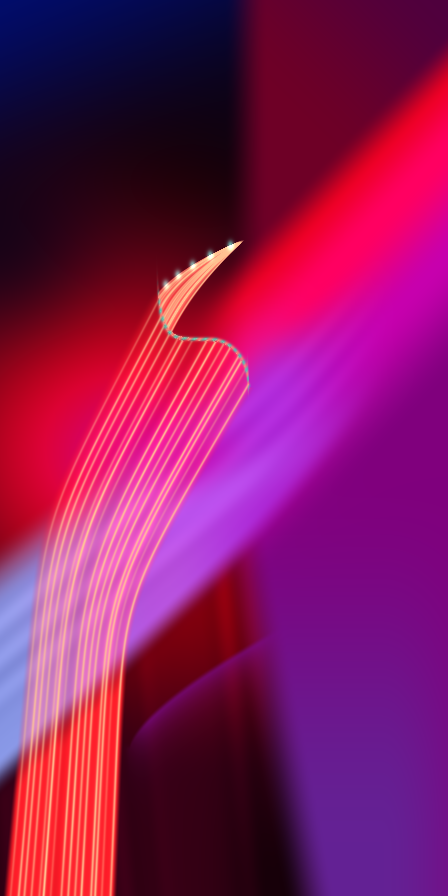
Reproduce this background procedurally as a Shadertoy shader.

```glsl
// Long-exposure light painting: a sheaf of glowing strands crosses a lavender
// ribbon over blurred navy, crimson, pink and violet. Fields are layered with
// soft masks; strands are spread between two curved edge functions.
#define STRANDS 15
#define STRAND_WIDTH 0.003
#define STRAND_GLOW 0.4
#define BEADS 13.0
#define TIPS 5
#define SILK 0.1

const vec3 NAVY = vec3(0.0, 0.05, 0.44);
const vec3 NIGHT = vec3(0.035, 0.01, 0.09);
const vec3 CRIMSON = vec3(0.43, 0.0, 0.15);
const vec3 RED = vec3(0.9, 0.01, 0.09);
const vec3 PINK = vec3(1.0, 0.0, 0.38);
const vec3 MAGENTA = vec3(0.78, 0.0, 0.68);
const vec3 PLUM = vec3(0.5, 0.0, 0.49);
const vec3 VIOLET = vec3(0.39, 0.13, 0.58);
const vec3 LAVENDER = vec3(0.74, 0.36, 0.97);
const vec3 ICE = vec3(0.58, 0.66, 1.0);
const vec3 CREAM = vec3(1.0, 0.78, 0.58);
const vec3 TEAL = vec3(0.25, 0.85, 0.75);

float hash(float n) {
    n = fract(n * 0.1031);
    n *= n + 33.33;
    return fract(n * (n + n));
}
float noise(float x) {
    float i = floor(x);
    return mix(hash(i), hash(i + 1.0), smoothstep(0.0, 1.0, x - i));
}
float bell(float x) { return exp(-x * x); }
float glow(vec2 p, vec2 centre, vec2 radius) { return bell(length((p - centre) / radius)); }

// Smooth bend from flat to unit slope
float bend(float x) { return 0.07 * log(1.0 + exp(x / 0.07)); }

// Edges of the sheaf, its tip, its curled rim, and the ribbon
float leftEdge(float y) {
    float hook = max(y - 1.32, 0.0);
    return 0.013 + 0.09 * y + 0.43 * bend(y - 0.85) + 6.3 * hook * hook;
}
float rightEdge(float y) { return 0.255 + 0.04 * y + 0.55 * bend(y - 0.66); }
float tipEdge(float y) {
    float t = max(y - 1.26, 0.0);
    return 0.385 + 0.5 * t + 1.4 * t * t;
}
float rim(float x) {
    float q = clamp((x - 0.47) / 0.085, 0.0, 1.0);
    return 1.14 + 0.103 * sqrt(1.0 - q * q) + 0.1 * exp(-max(x - 0.352, -0.03) / 0.014);
}
float aboveRibbon(vec2 p) { return p.y - 0.25 - 0.92 * p.x - 0.2 * pow(p.x, 4.0); }

vec3 backdrop(vec2 p) {
    // Night sky and red haze
    vec3 col = mix(NIGHT, NAVY, smoothstep(1.49, 2.09, p.y - 0.45 * p.x));
    col *= 1.0 - 0.7 * glow(p, vec2(0.42, 1.57), vec2(0.25, 0.16));
    col = mix(col, RED, min(1.15 * glow(p, vec2(0.25, 1.0), vec2(0.4, 0.42)), 1.0));
    col = mix(col, NIGHT, 0.7 * glow(p, vec2(0.0, 1.45), vec2(0.22, 0.2)));

    // Crimson curtain and diagonal band
    vec3 curtain = mix(CRIMSON, vec3(0.31, 0.0, 0.24), smoothstep(2.4, 3.0, p.x + p.y));
    col = mix(col, curtain, smoothstep(0.5, 0.6, p.x));
    float d = dot(p - vec2(0.54, 1.42), vec2(0.722, -0.692));
    vec3 band = mix(vec3(0.93, 0.0, 0.13), PINK, smoothstep(0.04, 0.16, d));
    band = mix(band, MAGENTA, smoothstep(0.16, 0.33, d));
    band = mix(band, PLUM, smoothstep(0.32, 0.52, d));
    band = mix(band, VIOLET, smoothstep(0.95, 0.1, p.y) * smoothstep(1.15, 0.85, p.x));
    col = mix(col, band, smoothstep(-0.02, 0.07, d) * smoothstep(0.36, 0.56, p.x));

    // Dark wedge with vertical folds
    vec3 wedge = mix(vec3(0.21, 0.0, 0.08), vec3(0.52, 0.0, 0.05), smoothstep(0.25, 0.68, p.y));
    wedge *= 1.0 - 0.6 * glow(p, vec2(0.64, 0.04), vec2(0.12, 0.28));
    wedge *= 0.85 + 0.3 * noise(p.x * 32.0 + p.y * 3.0);
    float under = smoothstep(0.08, -0.05, aboveRibbon(p));
    return mix(col, wedge, under * smoothstep(0.05, -0.07, p.x - 0.7 + 0.19 * p.y));
}

vec3 addRibbons(vec3 col, vec2 p) {
    // Broad silky ribbon
    float low = aboveRibbon(p);
    float body = smoothstep(-0.025, 0.06, low) * smoothstep(0.9, 0.55, p.x);
    body *= smoothstep(-0.06, 0.1, 0.74 + 0.78 * p.x - p.y);
    vec3 tint = mix(ICE, LAVENDER, smoothstep(0.02, 0.36, p.x));
    tint = mix(tint, vec3(0.66, 0.16, 0.86), smoothstep(0.36, 0.62, p.x));
    tint += SILK * (noise(low * 25.0 + p.x * 2.0) - 0.5);
    col = mix(col, MAGENTA, 0.85 * glow(p, vec2(0.35, 0.98), vec2(0.22, 0.16)));
    col = mix(col, tint, 0.88 * body);
    col = mix(col, MAGENTA, 0.75 * glow(p, vec2(0.43, 0.98), vec2(0.12, 0.1)));
    float streak = bell((p.y - 0.59 - 0.62 * p.x) / 0.06) * bell((p.x - 0.48) / 0.2);
    col = mix(col, LAVENDER, 0.75 * streak);
    col = mix(col, vec3(0.7, 0.2, 0.9), 0.6 * glow(p, vec2(0.61, 1.13), vec2(0.09, 0.13)));

    // Thin violet fold
    float fold = 0.33 + 0.27 * pow(clamp((p.x - 0.29) / 0.35, 0.0, 1.0), 0.7) - p.y;
    float veil = smoothstep(-0.012, 0.006, fold) * exp(-max(fold, 0.0) / 0.045);
    veil *= smoothstep(0.27, 0.34, p.x) * smoothstep(0.65, 0.57, p.x);
    return mix(col, vec3(0.48, 0.04, 0.55), 0.75 * veil);
}

vec3 addStrands(vec3 col, vec2 p) {
    float w = max(STRAND_WIDTH, 0.8 / iResolution.x), rise = p.y - rim(p.x);
    float l = leftEdge(p.y), r = mix(rightEdge(p.y), tipEdge(p.y), smoothstep(-0.006, 0.006, rise));
    float span = max(r - l, 0.008), s = (p.x - l) / span, light = 0.0, halo = 0.0;
    float inside = smoothstep(0.53, 0.47, abs(s - 0.5)) * smoothstep(1.465, 1.445, p.y);
    float under = smoothstep(0.05, -0.06, aboveRibbon(p));
    col = mix(col, vec3(0.96, 0.08, 0.13), inside * mix(0.22, 0.92, under));
    for (int i = 0; i < STRANDS; i++) {
        float k = float(i), at = (k + 0.2 + 0.6 * hash(k + 3.7)) / float(STRANDS);
        float x = (s - at) * span / w, power = 0.35 + 0.65 * hash(k * 2.3 + 8.1);
        power *= 0.75 + 0.25 * noise(p.y * 5.0 + k * 7.0);
        light += power * bell(x);
        halo += power * bell(x / 4.0);
    }
    col += inside * halo * STRAND_GLOW * vec3(0.45, 0.16, 0.14);
    col = mix(col, CREAM, min(inside * light, 0.95));

    // Beaded rim and sparks on the tip
    float slope = (rim(p.x + 0.002) - rim(p.x - 0.002)) / 0.004;
    float arc = bell(rise / sqrt(1.0 + slope * slope) / (1.5 * w)) * smoothstep(1.1, 1.14, p.y);
    arc *= smoothstep(0.107, 0.097, abs(p.x - 0.455));
    float bead = 0.5 + 0.5 * cos(20.9 * BEADS * (p.x - p.y));
    col = mix(col, mix(vec3(1.0, 0.55, 0.5), TEAL, bead), 0.85 * arc);
    for (int i = 0; i < TIPS; i++) {
        float y = 1.365 + 0.022 * float(i);
        col += TEAL * 0.8 * glow(p, vec2(leftEdge(y), y), vec2(0.007, 0.01));
    }
    return col;
}

void mainImage(out vec4 fragColor, in vec2 fragCoord) {
    vec2 p = fragCoord / iResolution.xy * vec2(1.0, 2.0);
    fragColor = vec4(clamp(addStrands(addRibbons(backdrop(p), p), p), 0.0, 1.0), 1.0);
}
```
